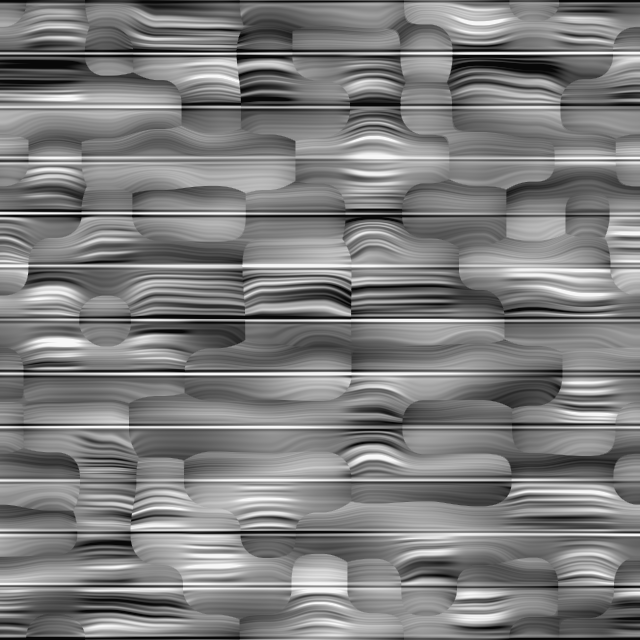
Write a WebGL 1 fragment shader that draws this texture.

```glsl
precision highp float;
// Grey brushed strata: a 12 by 12 lattice of labelled nodes splits the canvas into
// rounded patches, each filled with stretched gradient noise whose streaks bend
// between straight seams that run along every lattice row.

uniform vec2 u_resolution;

const float CELLS = 12.0;
const float LABELS = 3.0;
const float MID_GREY = 0.49;

float hash(vec2 p) {
  vec3 q = fract(vec3(p.xyx) * vec3(0.1031, 0.1030, 0.0973));
  q += dot(q, q.yzx + 33.33);
  return fract((q.x + q.y) * q.z);
}

float nodeHash(vec2 node, float salt) {
  return hash(mod(node, CELLS) * 17.31 + salt);
}

// Some nodes copy their left neighbour, which stretches patches sideways.
float nodeLabel(vec2 node) {
  float copies = step(nodeHash(node, 61.9), 0.35);
  float h = nodeHash(node - vec2(copies, 0.0), 5.3);
  return floor(LABELS * pow(h, 1.6));
}

float cornerDot(vec2 cell, vec2 offset) {
  float angle = 6.2832 * hash(cell + 71.7);
  return dot(vec2(cos(angle), sin(angle)), offset);
}

float gradientNoise(vec2 p) {
  vec2 i = floor(p);
  vec2 f = p - i;
  vec2 u = f * f * f * (f * (f * 6.0 - 15.0) + 10.0);
  vec2 e = vec2(1.0, 0.0);
  float low = mix(cornerDot(i, f), cornerDot(i + e.xy, f - e.xy), u.x);
  float high = mix(cornerDot(i + e.yx, f - e.yx), cornerDot(i + e.xx, f - e.xx), u.x);
  return mix(low, high, u.y);
}

// Pull of the four surrounding nodes, summed per label and normalised.
vec3 labelShares(vec2 cell, vec2 f) {
  vec2 s = smoothstep(0.05, 0.95, f);
  vec3 shares = vec3(0.0);
  for (int y = 0; y < 2; y++) {
    for (int x = 0; x < 2; x++) {
      vec2 corner = vec2(float(x), float(y));
      vec2 side = mix(1.0 - s, s, corner);
      float strength = mix(0.6, 1.4, nodeHash(cell + corner, 19.1));
      float label = nodeLabel(cell + corner);
      vec3 pick = 1.0 - step(0.5, abs(vec3(0.0, 1.0, 2.0) - label));
      shares += pick * side.x * side.y * strength;
    }
  }
  return shares / (shares.x + shares.y + shares.z);
}

// One where a node and the node above it belong to the same patch.
float columnUnity(vec2 node) {
  float gap = abs(nodeLabel(node) - nodeLabel(node + vec2(0.0, 1.0)));
  return 1.0 - step(0.5, gap);
}

// Mostly gentle, now and then strong, upward or downward bend.
float columnBend(vec2 node) {
  float t = 2.0 * nodeHash(node, 29.7) - 1.0;
  return 0.23 * t * abs(t);
}

// Long horizontal streaks: broad shading, bands, thin lines and faint hairlines.
float streaks(vec2 q, float detail) {
  float broad = gradientNoise(q * vec2(0.3, 1.35));
  float bands = gradientNoise(q * vec2(0.22, 6.3) + 13.1);
  float thin = gradientNoise(q * vec2(0.3, 14.3) + 41.7);
  float hair = gradientNoise(q * vec2(0.2, 24.0) + 87.3);
  return 0.55 * broad + detail * (0.52 * bands + 0.62 * thin + 0.12 * hair) + 0.08 * hair;
}

// Tone of one patch; its streaks also lean along the patch outline.
float patchTone(vec2 p, float arch, float bend, float detail, float share, float label) {
  float lift = arch * (bend + 0.2 * (1.0 - share));
  vec2 q = vec2(p.x, p.y + lift) + label * vec2(37.7, 53.3);
  return MID_GREY + streaks(q, detail) + 0.14 * (share - 0.8);
}

// Thin straight light and dark lines along each lattice row.
float seam(vec2 p) {
  float row = floor(p.y + 0.5);
  float d = p.y - row;
  float phase = 6.2832 * hash(vec2(row * 23.7, 3.7));
  float fade = 0.8 + 0.9 * gradientNoise(vec2(p.x * 0.25, row * 5.37));
  float lines = 0.42 * sin(d * 54.0 + phase) * fade;
  lines += 0.75 * gradientNoise(vec2(p.x * 0.12, row * 7.31 + d * 17.0));
  float glow = 0.3 * (hash(vec2(row * 31.3, 8.9)) - 0.5);
  return lines * exp(-d * d * 190.0) + glow * exp(-abs(d) * 9.0);
}

void main() {
  float size = min(u_resolution.x, u_resolution.y);
  vec2 p = CELLS * gl_FragCoord.xy / size;
  vec2 cell = floor(p);
  vec2 f = p - cell;
  vec2 right = cell + vec2(1.0, 0.0);

  // Streak bending and strength glide from column to column.
  float glide = smoothstep(0.05, 0.95, f.x);
  float bend = mix(columnBend(cell), columnBend(right), glide);
  float unity = mix(columnUnity(cell), columnUnity(right), glide);
  float arch = 4.0 * f.y * (1.0 - f.y);
  float detail = mix(0.12, 1.0, smoothstep(0.1, 0.95, unity));
  detail *= mix(0.5, 1.0, smoothstep(0.0, 0.4, arch));

  // The strongest label wins; near ties blend over less than a pixel.
  vec3 shares = labelShares(cell, f);
  float best = max(shares.x, max(shares.y, shares.z));
  float blur = 1.6 * CELLS / size;
  vec3 cover = clamp((shares - best) / blur + 1.0, 0.0, 1.0);
  vec3 tones = vec3(patchTone(p, arch, bend, detail, shares.x, 0.0),
                    patchTone(p, arch, bend, detail, shares.y, 1.0),
                    patchTone(p, arch, bend, detail, shares.z, 2.0));
  float tone = dot(tones, cover) / dot(cover, vec3(1.0)) + seam(p);
  gl_FragColor = vec4(vec3(clamp(tone, 0.03, 0.97)), 1.0);
}
```
